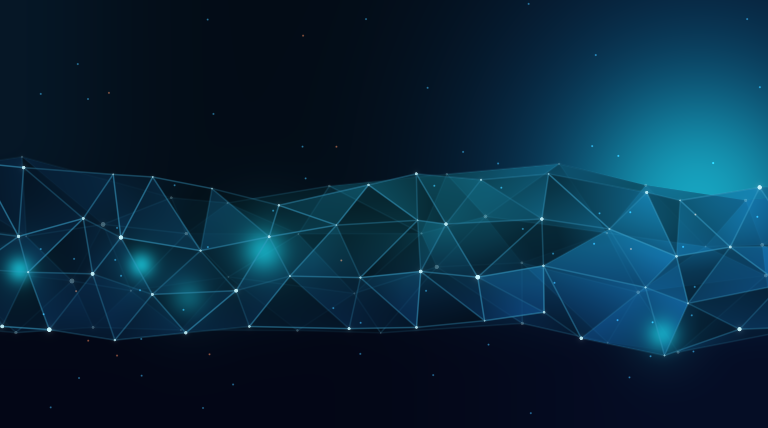
A WebGL 2 fragment shader for this background:

```glsl
#version 300 es
precision highp float;
// Dark teal background with a cyan glow at the right and a wavy band of
// glassy triangles. Two jittered triangle grids are bent between a lower and
// an upper curve, then lit with edges, nodes, soft orbs and sparse specks.
uniform vec2 u_resolution;
out vec4 outColor;

const vec3 NIGHT = vec3(0.012, 0.045, 0.085);
const vec3 NAVY = vec3(0.012, 0.025, 0.085);
const vec3 CYAN = vec3(0.09, 0.64, 0.75);
const vec3 OCEAN = vec3(0.045, 0.30, 0.48);
const vec3 BLUE = vec3(0.05, 0.25, 0.46);
const vec3 TEAL = vec3(0.06, 0.36, 0.43);
const vec3 DEEP = vec3(0.03, 0.14, 0.25);
const vec3 EDGE = vec3(0.22, 0.62, 0.78);
const vec3 NODE = vec3(0.80, 0.97, 1.0);
const vec3 ORB = vec3(0.10, 0.78, 0.86);
const vec2 GLOW_CENTER = vec2(1.63, 0.53);
const float GLOW_RADIUS = 0.46;
const float ROWS = 3.0;
const float LINE_WIDTH = 0.0011;
const float SPECK_CELL = 0.075;
// Orbs: x, y, radius, strength
const vec4 ORBS[5] = vec4[5](
  vec4(0.046, 0.370, 0.030, 0.85), vec4(0.330, 0.381, 0.030, 0.85),
  vec4(0.616, 0.414, 0.048, 0.80), vec4(0.440, 0.307, 0.042, 0.40),
  vec4(1.547, 0.219, 0.036, 0.75));

struct Mesh { float cover, shade, line, node; };

float hash(vec2 p) {
  vec3 q = fract(p.xyx * vec3(0.1031, 0.1030, 0.0973));
  q += dot(q, q.yzx + 33.33);
  return fract((q.x + q.y) * q.z);
}

float bump(float x, float center, float width) {
  float d = (x - center) / width;
  return exp(-d * d);
}

float bandTop(float x) { return 0.572 + 0.034 * cos(5.6 * (x - 1.13)); }

float bandBottom(float x) {
  return 0.228 - 0.065 * bump(x, 1.47, 0.13) + 0.035 * bump(x, 1.2, 0.1)
       - 0.02 * bump(x, 0.25, 0.2);
}

// Grid node bent into the band; odd rows are shifted by half a column
vec2 gridNode(vec2 id, float seed, float column) {
  vec2 jitter = vec2(hash(id + seed), hash(id + seed + 57.3)) - 0.5;
  float x = column * (id.x + 0.5 * mod(id.y, 2.0) + 0.62 * jitter.x);
  return vec2(x, mix(bandBottom(x), bandTop(x), (id.y + 0.5 * jitter.y) / ROWS));
}

float cross2(vec2 a, vec2 b) { return a.x * b.y - a.y * b.x; }

// One triangle side: adds its line and end node, returns the signed distance
float addSide(inout Mesh m, vec2 p, vec2 a, vec2 b, float px) {
  vec2 ab = b - a, ap = p - a;
  float d = length(ap - ab * clamp(dot(ap, ab) / dot(ab, ab), 0.0, 1.0));
  float strength = mix(0.22, 0.85, hash((a + b) * 97.0));
  m.line = max(m.line, strength * (1.0 - smoothstep(0.0, LINE_WIDTH + px, d)));
  float size = hash(a * 131.0);
  float radius = mix(0.0022, 0.0058, size * size);
  float r = length(ap);
  float dotMask = 1.0 - smoothstep(radius - 0.5 * px, radius + 0.5 * px, r);
  m.node = max(m.node, mix(0.5, 1.0, size) * max(dotMask, 0.3 * exp(-r / radius)));
  return cross2(ab, ap) / length(ab);
}

void addTriangle(inout Mesh m, vec2 p, vec2 a, vec2 b, vec2 c, float px) {
  float turn = sign(cross2(b - a, c - a));
  float d = min(turn * addSide(m, p, a, b, px), turn * addSide(m, p, b, c, px));
  d = min(d, turn * addSide(m, p, c, a, px));
  float cover = clamp(d / px + 0.5, 0.0, 1.0);
  vec2 middle = (a + b + c) / 3.0;
  float angle = 6.2832 * hash(middle * 71.0);
  float slope = dot(p - middle, vec2(cos(angle), sin(angle))) * 3.5;
  m.cover += cover;
  m.shade += cover * clamp(hash(middle * 113.0) + slope, 0.0, 1.0);
}

Mesh triangleMesh(vec2 p, float seed, float column, float px) {
  Mesh m = Mesh(0.0, 0.0, 0.0, 0.0);
  if (p.y < 0.08 || p.y > 0.7) return m;
  for (float i = -2.0; i < 1.5; i++) {
    for (float j = 0.0; j < ROWS; j++) {
      vec2 id = vec2(floor(p.x / column) + i, j);
      vec2 a = gridNode(id, seed, column);
      vec2 b = gridNode(id + vec2(1, 0), seed, column);
      vec2 c = gridNode(id + vec2(0, 1), seed, column);
      vec2 d = gridNode(id + vec2(1, 1), seed, column);
      bool odd = mod(j, 2.0) > 0.5;
      addTriangle(m, p, a, b, odd ? d : c, px);
      addTriangle(m, p, odd ? a : b, d, c, px);
    }
  }
  m.cover = min(m.cover, 1.0);
  return m;
}

vec3 backdrop(vec2 p) {
  vec3 color = mix(NAVY, NIGHT, smoothstep(0.1, 0.5, p.y));
  color += vec3(0.01, 0.045, 0.065) * bump(p.x, 0.0, 0.3) * smoothstep(0.2, 0.7, p.y);
  color += vec3(0.008, 0.025, 0.06) * smoothstep(0.7, 1.7, p.x);
  float glow = bump(length(p - GLOW_CENTER), 0.0, GLOW_RADIUS) * smoothstep(0.14, 0.5, p.y);
  return mix(color, mix(OCEAN, CYAN, glow * glow), glow);
}

// Sparse specks, a few of them warm
vec3 specks(vec2 p, float px) {
  vec2 id = floor(p / SPECK_CELL);
  vec2 center = (id + 0.2 + 0.6 * vec2(hash(id + 3.1), hash(id + 8.7))) * SPECK_CELL;
  float shown = step(hash(id + 21.0), 0.10 + 0.22 * bump(p.y, 0.42, 0.25));
  float mask = 1.0 - smoothstep(0.0, 0.0016 + px, length(p - center));
  vec3 tint = mix(EDGE, vec3(0.85, 0.45, 0.25), step(0.86, hash(id + 40.0)));
  return tint * mask * shown * 0.65;
}

void main() {
  vec2 p = gl_FragCoord.xy / u_resolution.y;
  float px = 1.0 / u_resolution.y;
  vec3 color = backdrop(p);

  // Band tint: blue below and to the sides, teal in the upper middle
  float height = smoothstep(0.25, 0.5, p.y);
  vec3 tint = mix(DEEP, BLUE, smoothstep(0.75, 1.5, p.x));
  tint = mix(tint, TEAL, height * bump(p.x, 1.0, 0.5));
  tint += CYAN * 0.3 * bump(length(p - GLOW_CENTER), 0.0, 0.3);

  Mesh back = triangleMesh(p, 17.0, 0.23, px);
  color = mix(color, tint * mix(0.4, 1.2, back.shade), 0.6 * back.cover);
  color = mix(color, EDGE, 0.25 * back.line);

  Mesh front = triangleMesh(p, 5.0, 0.155, px);
  float opacity = mix(0.72, 0.5, height);
  color = mix(color, tint * mix(0.3, 1.25, front.shade), opacity * front.cover);

  for (int i = 0; i < 5; i++) {
    float halo = bump(length(p - ORBS[i].xy), 0.0, ORBS[i].z);
    float haze = bump(length(p - ORBS[i].xy), 0.0, ORBS[i].z * 2.6);
    color = mix(color, ORB, ORBS[i].w * (0.8 * halo + 0.15 * haze));
  }

  color = mix(color, EDGE, 0.7 * front.line);
  color = mix(color, NODE, max(front.node, 0.3 * back.node));
  color += specks(p, px);
  outColor = vec4(color, 1.0);
}
```
